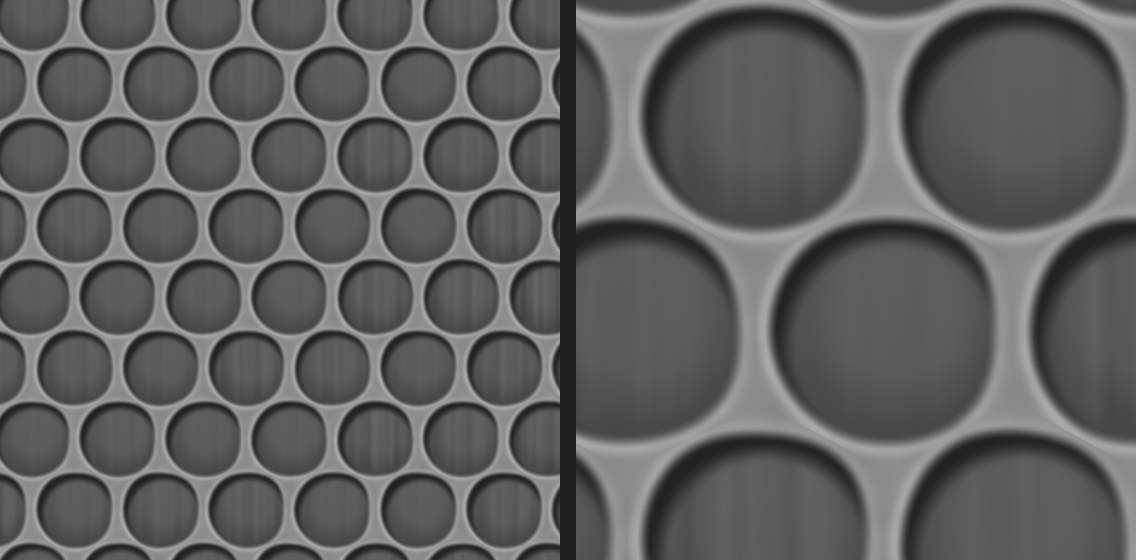
Left: the whole. Right: its middle third, enlarged.
Write a WebGL 2 fragment shader that draws this pattern.

```glsl
#version 300 es
precision highp float;
// Grey perforated sheet: staggered rows of slightly squared round holes.
// Each pixel finds its nearest hole on the lattice, then shades either the
// light rimmed wall or the recessed floor with its shadow and vertical streaks.

uniform vec2 u_resolution;
out vec4 fragColor;

// Lattice, in canvas units
const vec2 PITCH = vec2(0.1534, 0.1268);
const vec2 ORIGIN = vec2(0.5175, 0.4700);
const float RADIUS = 0.0675;
const float SQUARENESS = 0.032;
const float SHAPE_JITTER = 0.012;
const float EDGE_SOFTNESS = 0.0045;

// Recess shadow
const vec2 FLOOR_SHIFT = vec2(0.0055, -0.0095);
const float FLOOR_RADIUS = 0.0640;
const float SHADOW_SOFTNESS = 0.0075;

// Grey levels
const float WALL_GREY = 0.545;
const float RIM_GREY = 0.655;
const float FLOOR_GREY = 0.360;
const float SHADOW_GREY = 0.135;
const float STREAK_MIN = 0.006;
const float STREAK_MAX = 0.050;

const float TAU = 6.2831853;

float hash(vec2 p) {
    return fract(sin(dot(p, vec2(12.99, 78.23))) * 4375.85);
}

// Signed distance to a hole: round on the left, squarer on the right
float holeDistance(vec2 p, vec2 id) {
    float angle = atan(p.y, p.x + 1e-6);
    float corners = -cos(4.0 * angle) * (0.55 + 0.45 * cos(angle - 0.4));
    float wobble = cos(3.0 * angle + TAU * hash(id + 3.7));
    return length(p) - RADIUS * (1.0 + SQUARENESS * corners + SHAPE_JITTER * wobble);
}

// Soft vertical bands, different in every hole
float streaks(float x, vec2 id) {
    float phase = TAU * hash(id + 1.3);
    return 0.45 * sin(x * 8.0 + phase)
         + 0.40 * sin(x * 15.0 + phase * 2.3)
         + 0.25 * sin(x * 27.0 + phase * 3.1);
}

float mottle(vec2 p) {
    return sin(p.x * 83.0 + 2.0 * sin(p.y * 61.0)) * sin(p.y * 97.0 + 2.0 * sin(p.x * 47.0));
}

float floorShade(vec2 p, vec2 id, float edge) {
    vec2 q = p / RADIUS;
    // Streak strength follows the column, with some change per hole
    float strength = mix(hash(vec2(id.x, mod(id.y, 2.0))), hash(id), 0.45);
    float inside = smoothstep(0.0, 0.018, -edge);
    float shade = FLOOR_GREY + 0.012 * q.y - 0.015 * (1.0 - inside);
    shade += mix(STREAK_MIN, STREAK_MAX, strength * strength) * streaks(q.x, id) * inside;
    shade -= 0.055 * smoothstep(0.45, 1.0, length(q - vec2(0.1, 0.15)));

    // Dark crescent along the top and left, from the shifted floor
    float jitter = 0.0025 * (hash(id + 8.1) - 0.5);
    float overhang = length(p - FLOOR_SHIFT) - FLOOR_RADIUS + jitter;
    float shadow = smoothstep(-SHADOW_SOFTNESS, SHADOW_SOFTNESS, overhang);
    return mix(shade, SHADOW_GREY, shadow);
}

float wallShade(vec2 p, vec2 uv, float edge) {
    // Brightest just outside the lower and left edges of a hole
    float lit = 0.65 + 0.35 * dot(normalize(p + 1e-6), normalize(vec2(-0.8, -0.6)));
    float rim = exp(-pow((edge - 0.0045) / 0.0042, 2.0));
    return mix(WALL_GREY, RIM_GREY, rim * lit) + 0.014 * mottle(uv);
}

void main() {
    vec2 uv = gl_FragCoord.xy / u_resolution;
    float pixel = 1.0 / min(u_resolution.x, u_resolution.y);

    // Nearest hole among three neighbouring rows
    float edge = 1.0;
    vec2 local = vec2(0.0);
    vec2 id = vec2(0.0);
    float baseRow = floor((uv.y - ORIGIN.y) / PITCH.y + 0.5);
    for (int i = -1; i <= 1; i++) {
        float row = baseRow + float(i);
        vec2 start = ORIGIN + vec2(0.5 * PITCH.x * mod(row, 2.0), row * PITCH.y);
        float col = floor((uv.x - start.x) / PITCH.x + 0.5);
        vec2 p = uv - start - vec2(col * PITCH.x, 0.0);
        float d = holeDistance(p, vec2(col, row));
        if (d < edge) {
            edge = d;
            local = p;
            id = vec2(col, row);
        }
    }

    float soft = max(EDGE_SOFTNESS, pixel);
    float wall = smoothstep(-soft, soft, edge);
    float grey = mix(floorShade(local, id, edge), wallShade(local, uv, edge), wall);
    fragColor = vec4(vec3(grey), 1.0);
}
```
